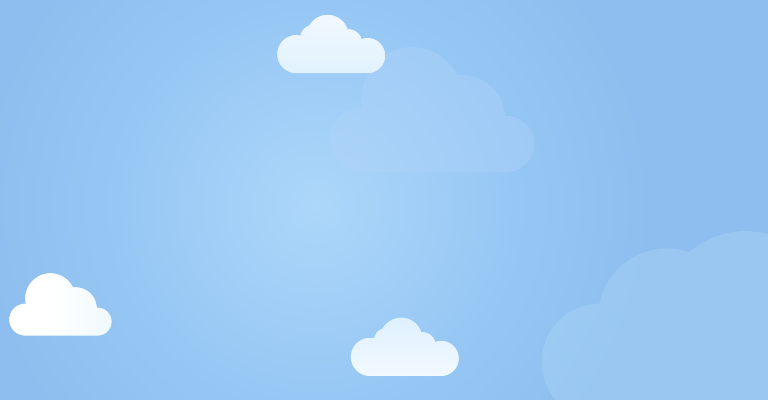
Reproduce this background procedurally as a Shadertoy shader.

```glsl
// A pale blue sky with a soft round glow, three small white clouds and two
// large faint ones. Each cloud is a union of discs on a flat base box;
// all lengths are percent of the canvas height.

float disc(vec2 p, float x, float y, float r) {
    return length(p - vec2(x, y)) - r;
}

float box(vec2 p, vec2 low, vec2 high) {
    vec2 q = abs(p - 0.5 * (low + high)) - 0.5 * (high - low);
    return length(max(q, 0.0)) + min(max(q.x, q.y), 0.0);
}

// Symmetric cloud with a round crown and two small shoulders
float crownCloud(vec2 p) {
    float d = box(p, vec2(4.77, 0.0), vec2(22.6, 7.0));
    d = min(d, disc(p, 4.77, 4.77, 4.77));
    d = min(d, disc(p, 9.05, 8.8, 3.3));
    d = min(d, disc(p, 12.6, 9.3, 5.3));
    d = min(d, disc(p, 17.8, 7.5, 3.5));
    return min(d, disc(p, 22.6, 4.4, 4.4));
}

// Cloud whose puffs step down to the right
float steppedCloud(vec2 p) {
    float d = box(p, vec2(4.0, 0.0), vec2(22.1, 6.8));
    d = min(d, disc(p, 4.0, 4.0, 4.0));
    d = min(d, disc(p, 10.3, 9.3, 6.3));
    d = min(d, disc(p, 16.6, 6.8, 5.3));
    return min(d, disc(p, 22.1, 3.5, 3.5));
}

// Huge cloud cut off by the lower right corner
float cornerCloud(vec2 p) {
    float d = box(p, vec2(150.0, -20.0), vec2(220.0, 20.0));
    d = min(d, disc(p, 150.0, 9.5, 14.6));
    d = min(d, disc(p, 166.8, 20.6, 17.3));
    return min(d, disc(p, 186.4, 20.6, 21.6));
}

void mainImage(out vec4 fragColor, in vec2 fragCoord) {
    float pixel = 100.0 / iResolution.y;
    vec2 p = fragCoord * pixel;

    // Sky: bright centre fading in two steps to a deeper blue
    float glowDist = length(p - vec2(79.0, 48.5));
    vec3 color = mix(vec3(0.675, 0.842, 0.98), vec3(0.588, 0.778, 0.955),
                     clamp(glowDist / 50.0, 0.0, 1.0));
    color = mix(color, vec3(0.557, 0.745, 0.937),
                clamp((glowDist - 50.0) / 34.0, 0.0, 1.0));

    // Faint clouds
    float d = 2.0 * steppedCloud((p - vec2(82.4, 57.0)) / 2.0);
    color = mix(color, vec3(0.70, 0.83, 0.98),
                0.36 * smoothstep(0.5, -0.5, d / pixel));
    d = cornerCloud(p);
    color = mix(color, vec3(0.68, 0.85, 0.965),
                0.34 * smoothstep(0.5, -0.5, d / pixel));

    // White clouds, each with its own soft shading
    vec2 q = p - vec2(69.3, 81.7);
    vec3 white = mix(vec3(0.88, 0.95, 0.99), vec3(0.95, 0.97, 1.0),
                     clamp(q.y / 14.6, 0.0, 1.0));
    color = mix(color, white, smoothstep(0.5, -0.5, crownCloud(q) / pixel));

    q = p - vec2(87.7, 6.0);
    white = mix(vec3(0.95, 0.975, 1.0), vec3(0.87, 0.945, 1.0),
                clamp(q.y / 14.6, 0.0, 1.0));
    color = mix(color, white, smoothstep(0.5, -0.5, crownCloud(q) / pixel));

    q = p - vec2(2.3, 16.1);
    white = mix(vec3(1.0), vec3(0.945, 0.98, 1.0),
                smoothstep(8.0, 25.6, q.x));
    color = mix(color, white, smoothstep(0.5, -0.5, steppedCloud(q) / pixel));

    fragColor = vec4(color, 1.0);
}
```
